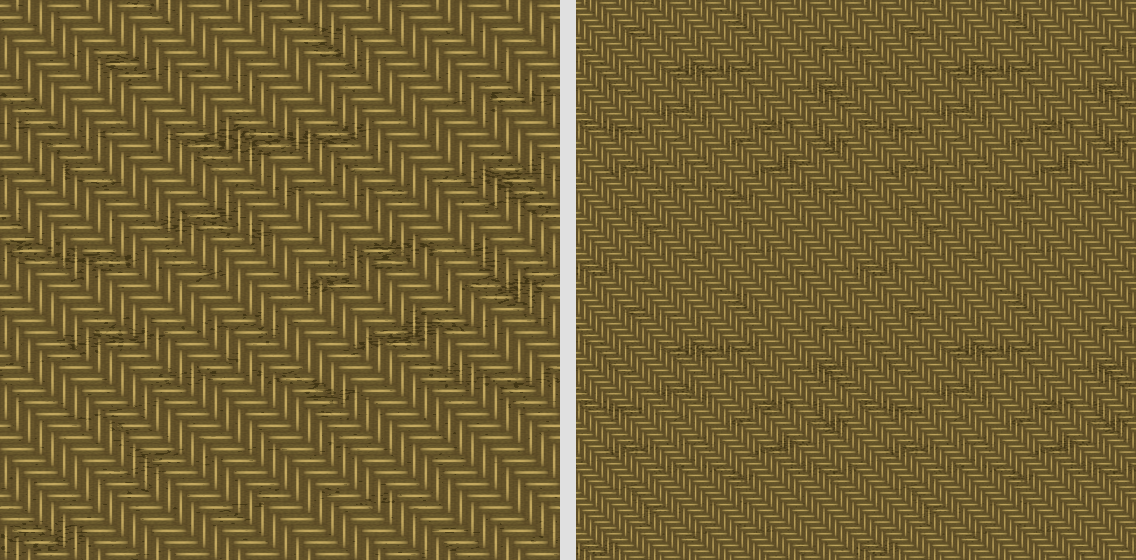
Left, the tile; right, the same tile 2 across and 2 down.
Give the GLSL for this pattern, as a three.js fragment shader.

```glsl
varying vec2 vUv;

const float THREADS = 48.0;        // threads across and down
const float FLOAT_LEN = 3.0;       // cells each thread passes over
const float CREST_CORE = 0.045;    // half width of the full highlight, in cells
const float CREST_EDGE = 0.165;    // half width where the highlight ends
const float GRAIN = 0.13;          // fibre contrast
const float TINT_DRIFT = 0.015;    // slow brightness change over the cloth
const float WEAR_STRENGTH = 0.75;
const float WEAR_CENTRE = 0.56;    // height of the most worn band
const vec2 PATCH_FREQ = vec2(6.0, 14.0);
const vec2 FLECK_FREQ = vec2(72.0, 256.0);
const vec2 GRAIN_FREQ = vec2(160.0, 384.0);
const vec3 CREST = vec3(0.77, 0.665, 0.375);
const vec3 WEFT = vec3(0.402, 0.342, 0.17);
const vec3 WARP = vec3(0.386, 0.32, 0.16);
const vec3 SHADOW = vec3(0.365, 0.298, 0.15);
const vec3 WORN = vec3(0.22, 0.18, 0.06);
const float PI = 3.1415927;

float hash(vec2 p) {
  vec3 q = fract(vec3(p.xyx) * 0.1031);
  q += dot(q, q.yzx + 33.33);
  return fract((q.x + q.y) * q.z);
}

// Contribution of one lattice corner, wrapped at the period
float corner(vec2 cell, vec2 offset, vec2 period, float seed) {
  float angle = 2.0 * PI * hash(mod(cell, period) + seed);
  return dot(vec2(cos(angle), sin(angle)), offset);
}

// Gradient noise with a whole number of cells across the tile
float tileNoise(vec2 uv, vec2 period, float seed) {
  vec2 p = uv * period;
  vec2 i = floor(p);
  vec2 f = p - i;
  vec2 w = f * f * f * (f * (f * 6.0 - 15.0) + 10.0);
  vec2 e = vec2(1.0, 0.0);
  float low = mix(corner(i, f, period, seed),
                  corner(i + e.xy, f - e.xy, period, seed), w.x);
  float high = mix(corner(i + e.yx, f - e.yx, period, seed),
                   corner(i + e.xx, f - e.xx, period, seed), w.x);
  return mix(low, high, w.y);
}

// Thin dark dashes, denser in broad horizontal patches
float wearFlecks(vec2 uv) {
  float patches = tileNoise(uv, PATCH_FREQ, 17.0)
                + 0.5 * tileNoise(uv, PATCH_FREQ * 3.0, 41.0)
                + 0.12 * cos(2.0 * PI * (uv.y - WEAR_CENTRE));
  float wear = smoothstep(-0.05, 0.65, patches);
  float fleck = tileNoise(uv, FLECK_FREQ, 73.0)
              + 0.3 * tileNoise(uv, FLECK_FREQ * vec2(2.0, 1.0), 97.0);
  float threshold = mix(0.5, 0.04, wear);
  return smoothstep(threshold, threshold + 0.1, fleck);
}

void main() {
  // Diagonal twill: three cells of warp on top, then three of weft
  vec2 grid = vUv * THREADS;
  vec2 cell = floor(grid);
  vec2 local = grid - cell;
  float diagonal = mod(cell.x + cell.y, 2.0 * FLOAT_LEN);
  bool isWeft = diagonal > FLOAT_LEN - 0.5;

  // Position along the float and across the thread
  float along = isWeft ? diagonal - FLOAT_LEN + local.x : diagonal + local.y;
  along /= FLOAT_LEN;
  float across = abs((isWeft ? local.y : local.x) - 0.5);
  float arch = sin(PI * clamp(along, 0.0, 1.0));

  // Nearly flat thread body, a little darker where it dips under
  float lift = smoothstep(0.0, 0.12, 0.5 - across) * smoothstep(0.0, 0.4, arch);
  vec3 color = mix(SHADOW, isWeft ? WEFT : WARP, lift);

  // Fibre grain and slow tint drift
  float grain = tileNoise(vUv, GRAIN_FREQ, 131.0);
  float drift = tileNoise(vUv, vec2(3.0, 5.0), 151.0);
  color *= 1.0 + GRAIN * grain + TINT_DRIFT * drift;

  // Bright crest along the middle of each float, tapering to its ends
  float crest = 1.0 - smoothstep(CREST_CORE, CREST_EDGE, across);
  crest *= sqrt(max(arch, 0.0));
  color = mix(color, CREST * (1.0 + 0.3 * GRAIN * grain), crest);

  // Wear lies between the raised crests
  float worn = wearFlecks(vUv) * WEAR_STRENGTH * (1.0 - 0.85 * crest);
  color = mix(color, WORN, worn);

  gl_FragColor = vec4(color, 1.0);
}
```
